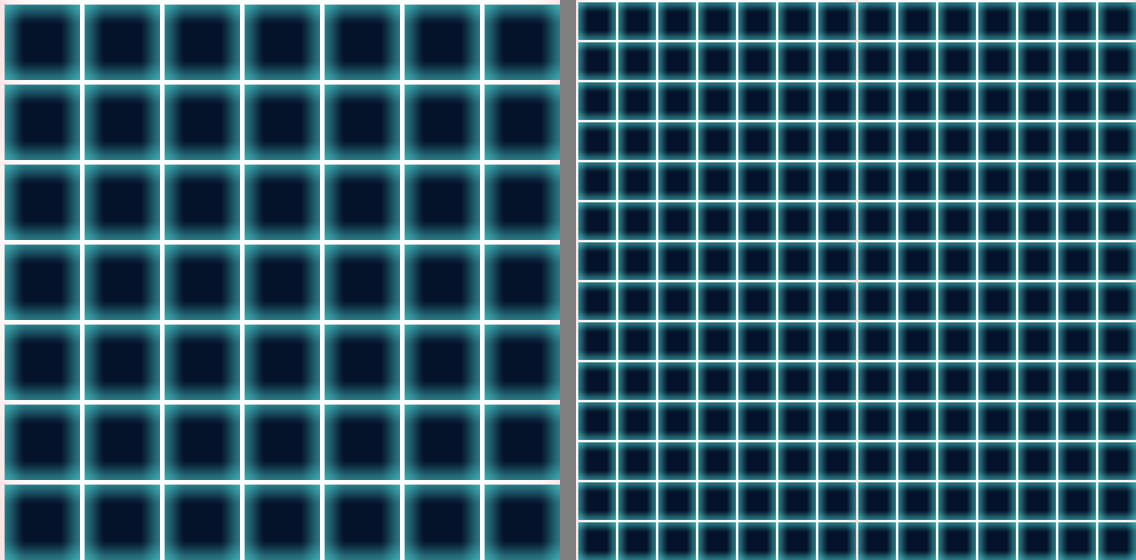
Left, the tile; right, the same tile 2 across and 2 down.
Write a WebGL 1 fragment shader that draws this pattern.

```glsl
precision highp float;
// A seven by seven grid of navy squares between white lines. Every square
// glows teal from its four sides; crossing glows are layered, so the corners
// are brighter. A faint blush tints the lines near the left border and wraps.

uniform vec2 u_resolution;

const float REPEATS = 7.0;
const float LINE_WIDTH = 0.0575;   // in cells
const float GLOW_REACH = 0.25;     // in cells, from the line edge inwards
const float GLOW_ALPHA = 0.51;
const float GLOW_SOFTNESS = 0.5;   // 0 is a linear fade, 1 a smooth one
const float BLUSH_REACH = 0.03;    // in canvas widths
const vec3 NAVY = vec3(0.016, 0.070, 0.165);
const vec3 TEAL = vec3(0.30, 0.84, 0.84);
const vec3 WHITE = vec3(1.0);
const vec3 BLUSH = vec3(1.0, 0.88, 0.88);
const float TAU = 6.2831853;

// Signed distance to the nearest vertical (x) and horizontal (y) line.
vec2 lineDistance(vec2 cell) {
  vec2 fromCentre = abs(fract(cell - 0.5 * LINE_WIDTH + 0.5) - 0.5);
  return fromCentre - 0.5 * LINE_WIDTH;
}

// Glow opacity from the sides of each axis.
vec2 sideGlow(vec2 depth) {
  vec2 fade = clamp(1.0 - depth / GLOW_REACH, 0.0, 1.0);
  vec2 smoothFade = fade * fade * (3.0 - 2.0 * fade);
  return GLOW_ALPHA * mix(fade, smoothFade, GLOW_SOFTNESS);
}

// Tint of the lines: strongest at the left border and its upper end.
vec3 lineColour(vec2 uv) {
  float fromBorder = min(uv.x, 1.0 - uv.x);
  float vertical = 0.65 + 0.35 * cos(TAU * uv.y);
  return mix(WHITE, BLUSH, vertical * exp(-fromBorder / BLUSH_REACH));
}

void main() {
  vec2 uv = gl_FragCoord.xy / u_resolution;
  vec2 cell = vec2(uv.x, 1.0 - uv.y) * REPEATS;
  vec2 pixel = REPEATS / u_resolution;

  // Squares with layered side glows.
  vec2 dist = lineDistance(cell);
  vec2 glow = sideGlow(dist);
  vec3 colour = mix(NAVY, TEAL, glow.x);
  colour = mix(colour, TEAL, glow.y);

  // Grid lines on top, smoothed over one pixel.
  vec2 coverage = clamp(0.5 - dist / pixel, 0.0, 1.0);
  colour = mix(colour, lineColour(uv), max(coverage.x, coverage.y));

  gl_FragColor = vec4(colour, 1.0);
}
```
